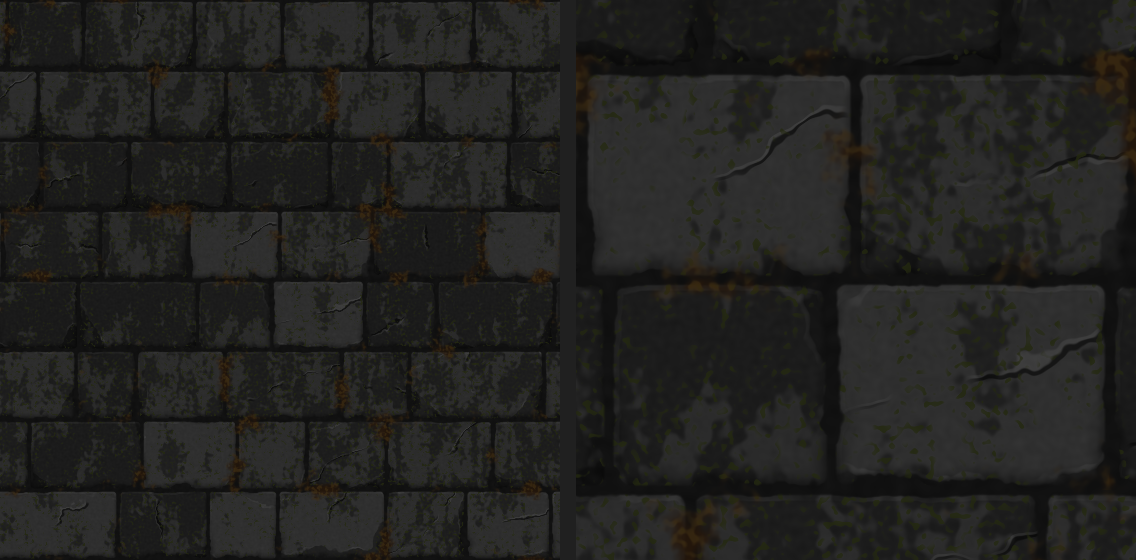
Left: the whole. Right: its middle third, enlarged.
A three.js fragment shader for this texture:

```glsl
varying vec2 vUv;

vec2 hash2(vec2 p) {
  vec2 q = vec2(dot(p, vec2(127.1, 311.7)), dot(p, vec2(269.5, 183.3)));
  return fract(sin(q) * 43758.55);
}

float gradientDot(vec2 cell, vec2 offset) {
  return dot(hash2(cell + offset) * 2.0 - 1.0, fract(cell) - offset);
}

float gradientNoise(vec2 p) {
  vec2 i = floor(p), f = p - i;
  vec2 u = f * f * f * (f * (f * 6.0 - 15.0) + 10.0);
  vec2 o = vec2(0.0, 1.0);
  float a = dot(hash2(i) * 2.0 - 1.0, f);
  float b = dot(hash2(i + o.yx) * 2.0 - 1.0, f - o.yx);
  float c = dot(hash2(i + o) * 2.0 - 1.0, f - o);
  float d = dot(hash2(i + 1.0) * 2.0 - 1.0, f - 1.0);
  return mix(mix(a, b, u.x), mix(c, d, u.x), u.y);
}

float fbm(vec2 p) {
  float sum = 0.0, gain = 0.6;
  for (int i = 0; i < 4; i++) {
    sum += gain * gradientNoise(p);
    p = p * 2.03 + 17.3;
    gain *= 0.55;
  }
  return sum;
}

float line(float dist, float width) {
  return 1.0 - smoothstep(width * 0.4, width, abs(dist));
}

// Position of a vertical joint, six to each course
float joint(float k, float row) {
  float jitter = hash2(vec2(mod(k, 6.0), row + 3.0)).x - 0.5;
  return (k + fract(0.13 + 0.25 * row) + 0.5 * jitter) / 6.0;
}

void main() {
  vec2 p = vUv;

  // Eight courses of stones with uneven widths
  float row = min(floor(p.y * 8.0), 7.0);
  float k = floor(p.x * 6.0 - fract(0.13 + 0.25 * row));
  if (p.x < joint(k, row)) k -= 1.0;
  else if (p.x >= joint(k + 1.0, row)) k += 1.0;
  float left = joint(k, row), right = joint(k + 1.0, row);
  vec2 halfSize = vec2((right - left) * 0.5, 0.0625);
  vec2 c = p - vec2((left + right) * 0.5, (row + 0.5) / 8.0);
  vec2 seed = vec2(mod(k, 6.0), row) * 7.0 + 11.0;
  vec2 variation = hash2(seed);

  // Chipped outline, rougher along the foot
  vec2 corner = abs(c) - halfSize + 0.009;
  float inside = 0.009 - length(max(corner, 0.0)) - min(max(corner.x, corner.y), 0.0);
  float foot = smoothstep(0.01, -0.055, c.y);
  float chip = max(0.0, fbm(c * 27.0 + seed * 3.1) + 0.04);
  inside -= 0.0016 + chip * mix(0.008, 0.025, foot);
  float body = smoothstep(0.0, 0.0022, inside);

  // Weathered patches, vertical streaks and fine grain
  float grain = gradientNoise(p * 210.0);
  float fine = gradientNoise(p * 115.0 + 40.0);
  float blotch = fbm(p * vec2(25.0, 14.0) + seed) + 0.35 * fine;
  blotch += 0.3 * gradientNoise(p * vec2(75.0, 9.0)) + (variation.x - 0.5) * 0.5;
  float worn = smoothstep(-0.09, 0.1, blotch);
  float tone = mix(0.112, 0.172, worn) + 0.025 * (variation.x - 0.5);
  tone += 0.018 * grain + 0.012 * fine;

  // Broken facets around each face
  float facetShade = 1.0, ridge = 0.0;
  for (int i = 0; i < 5; i++) {
    vec2 h = hash2(seed + float(i) * 5.7);
    float angle = 6.2832 * (float(i) + h.x) / 5.0;
    vec2 n = vec2(cos(angle), sin(angle));
    float cut = dot(abs(n), halfSize) * mix(0.62, 1.15, h.y);
    float e = dot(c, n) - cut + 0.025 * fbm(c * 20.0 + seed + float(i) * 9.0);
    float shade = mix(0.66, 0.94, smoothstep(-0.5, 0.9, n.y - 0.4 * n.x));
    facetShade = min(facetShade, mix(1.0, shade, smoothstep(-0.0015, 0.0015, e)));
    ridge = max(ridge, line(e + 0.001, 0.0025) * smoothstep(-0.1, 0.3, fbm(c * 24.0 + h * 30.0)));
  }
  tone = tone * facetShade + 0.055 * ridge;

  // Curved cracks with a lit lip
  float turn = variation.y * 6.2832;
  vec2 across = vec2(sin(turn), cos(turn));
  float bend = dot(c, across) + 0.045 * fbm(c * 13.0 + seed * 2.3);
  float cracked = step(0.45, hash2(seed + 2.0).y) * smoothstep(-0.05, 0.1, fbm(c * 11.0 + seed));
  tone *= 1.0 - 0.55 * cracked * line(bend, 0.0022);
  tone += 0.055 * cracked * line(bend - 0.0025, 0.002);

  // Lit upper and left rims, shaded foot
  float upper = smoothstep(0.018, 0.0, halfSize.y - c.y);
  float leftRim = smoothstep(0.015, 0.0, c.x + halfSize.x);
  float rim = line(inside - 0.003, 0.0024) * max(upper, 0.7 * leftRim);
  tone += 0.075 * rim * smoothstep(-0.35, 0.2, fbm(p * 30.0));
  tone *= 1.0 - 0.3 * foot * smoothstep(0.014, 0.0, inside);
  tone *= mix(0.78, 1.0, smoothstep(0.0, 0.007, inside));

  // Olive flecks at the borders of worn patches
  vec3 color = vec3(tone);
  float fleck = smoothstep(0.12, 0.25, grain) * smoothstep(0.34, 0.06, abs(blotch));
  color = mix(color, vec3(0.14, 0.16, 0.06), 0.8 * fleck);

  // Dark joints with rust spreading onto the stone
  color = mix(vec3(0.065 + 0.02 * fine), color, body);
  float spread = smoothstep(0.014, 0.0, inside + 0.035 * fbm(p * 32.0 + 5.0));
  float rust = spread * smoothstep(0.06, 0.22, fbm(p * 8.0 + 23.0) + 0.15 * fine);
  vec3 rustColor = mix(vec3(0.15, 0.09, 0.04), vec3(0.23, 0.16, 0.06), smoothstep(-0.15, 0.3, fine + grain));
  color = mix(color, rustColor, 0.85 * rust);

  gl_FragColor = vec4(color, 1.0);
}
```
